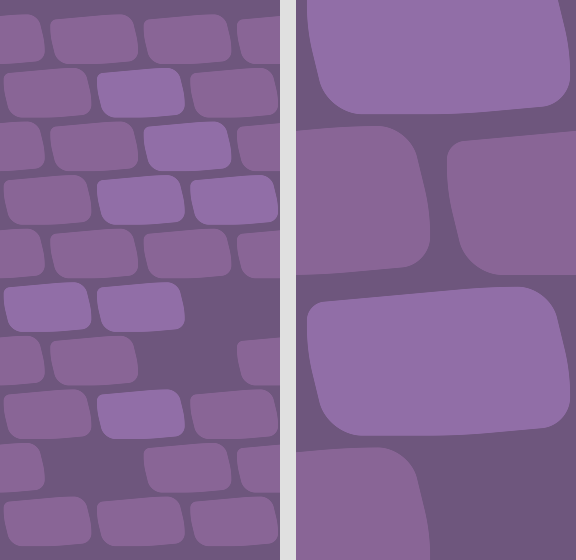
Left: the whole. Right: its middle third, enlarged.
This pattern is drawn by a WebGL 1 fragment shader. Its source:

```glsl
precision highp float;

uniform vec2 u_resolution;

const vec2 WALL_SIZE = vec2(3.0, 6.0);   // measured in brick widths
const float COLUMNS = 3.0;
const float ROWS = 10.0;
const float ROW_HEIGHT = 0.574;
const float FIRST_ROW_Y = 0.414;
const float BRICK_SHIFT = 0.009;

const vec3 MORTAR = vec3(0.432, 0.336, 0.490);
const vec3 BRICK = vec3(0.537, 0.396, 0.588);
const vec3 LIGHT_BRICK = vec3(0.569, 0.431, 0.655);

float smoothMax(float a, float b, float blend) {
  float h = max(blend - abs(a - b), 0.0) / blend;
  return max(a, b) + 0.25 * h * h * blend;
}

// Intersection of two distances with a rounded corner
float roundMax(float a, float b, float radius) {
  return min(max(a, b), -radius) + length(max(vec2(a, b) + radius, 0.0));
}

float cornerRadius(vec2 p) {
  float left = p.y > 0.0 ? 0.06 : 0.12;
  float right = p.y > 0.0 ? 0.11 : 0.10;
  return p.x < 0.0 ? left : right;
}

// Straight box edges trimmed by slanted planes
float brickDistance(vec2 p) {
  float sideSlant = abs(dot(p, vec2(0.972, 0.236))) - 0.448;
  float capSlant = abs(dot(p, vec2(0.09, -0.996)) - 0.0115) - 0.260;
  float sides = smoothMax(abs(p.x) - 0.470, sideSlant, 0.02);
  float caps = smoothMax(abs(p.y) - 0.266, capSlant, 0.01);
  return roundMax(sides, caps, cornerRadius(p));
}

float same(float a, float b) {
  return 1.0 - step(0.5, abs(a - b));
}

// Missing bricks climb the wall on a stepped diagonal
float isGap(float column, float row) {
  return same(row, floor(1.5 * column + 1.5));
}

// Light bricks fill alternate middle cells and follow an arc
float isLight(float column, float row) {
  float middle = same(column, 1.0) * same(mod(row, 2.0), 0.0) * step(1.0, row);
  float arc = same(row, 4.0 + column * (5.0 - 2.0 * column));
  return max(middle, arc);
}

void main() {
  vec2 p = gl_FragCoord.xy / u_resolution * WALL_SIZE;
  float pixel = WALL_SIZE.x / u_resolution.x;

  // Running bond, with plain mortar above and below the rows
  float row = clamp(floor((p.y - FIRST_ROW_Y) / ROW_HEIGHT + 0.5), 0.0, ROWS - 1.0);
  float x = p.x - 0.5 * mod(row, 2.0) - BRICK_SHIFT;
  float column = mod(floor(x), COLUMNS);
  vec2 local = vec2(fract(x) - 0.5, p.y - FIRST_ROW_Y - row * ROW_HEIGHT);

  float coverage = 1.0 - smoothstep(-0.5 * pixel, 0.5 * pixel, brickDistance(local));
  coverage *= 1.0 - isGap(column, row);

  vec3 brickColor = mix(BRICK, LIGHT_BRICK, isLight(column, row));
  gl_FragColor = vec4(mix(MORTAR, brickColor, coverage), 1.0);
}
```
